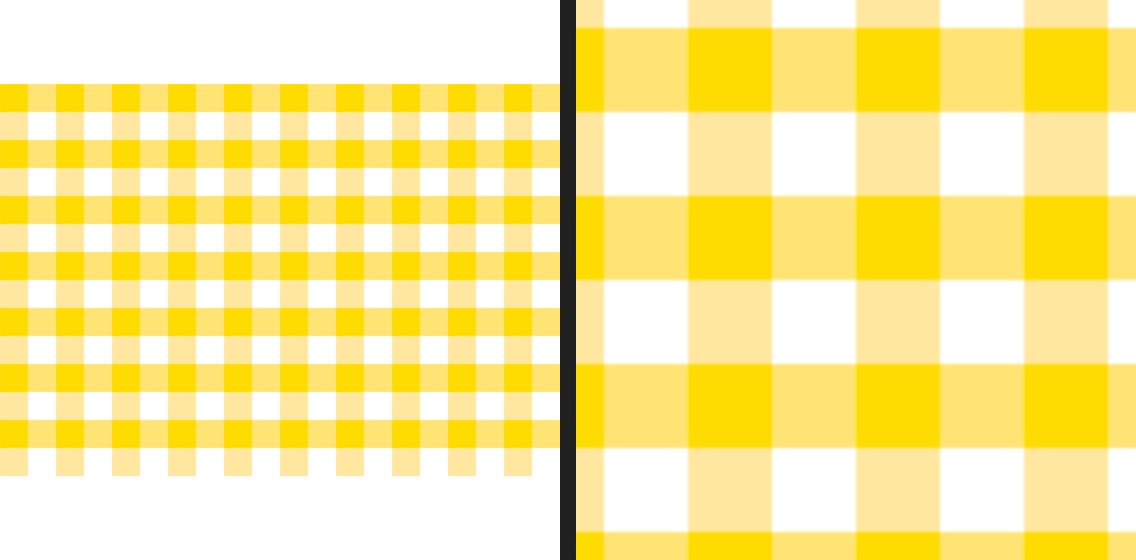
Left: the whole. Right: its middle third, enlarged.
Reproduce this pattern procedurally as a Shadertoy shader.

```glsl
// Yellow gingham: ten checks across and seven down, with a plain white margin
// above and below. Two sets of soft-edged periodic stripes, upright and level,
// are crossed, and each of the four overlaps has its own flat tint.

// Coverage from a signed distance, softened by at least one pixel.
float coverage(float dist) {
    float soft = max(0.0015, 0.75 / iResolution.y);
    return 1.0 - smoothstep(-soft, soft, dist);
}

// Periodic stripes that fill half of each repeat; phase is the stripe centre.
float stripes(float pos, float phase) {
    float offset = abs(fract(pos * 10.0 - phase + 0.5) - 0.5);
    return coverage((offset - 0.25) / 10.0);
}

// Band around a centre line.
float band(float pos, float centre, float halfWidth) {
    return coverage(abs(pos - centre) - halfWidth);
}

void mainImage(out vec4 fragColor, in vec2 fragCoord) {
    vec2 uv = fragCoord / iResolution.xy;

    // Upright stripes end at the cloth edge
    float upright = stripes(uv.x, 0.25) * band(uv.y, 0.5, 0.35);

    // Level stripes are cut midway through the gaps, keeping all seven whole
    float level = stripes(uv.y - 0.15, 0.75) * band(uv.y, 0.525, 0.35);

    // Tints: bare cloth, upright only, level only, crossing
    vec3 plainRow = mix(vec3(1.0), vec3(1.0, 0.906, 0.627), upright);
    vec3 levelRow = mix(vec3(1.0, 0.896, 0.46), vec3(1.0, 0.863, 0.005), upright);

    fragColor = vec4(mix(plainRow, levelRow, level), 1.0);
}
```
